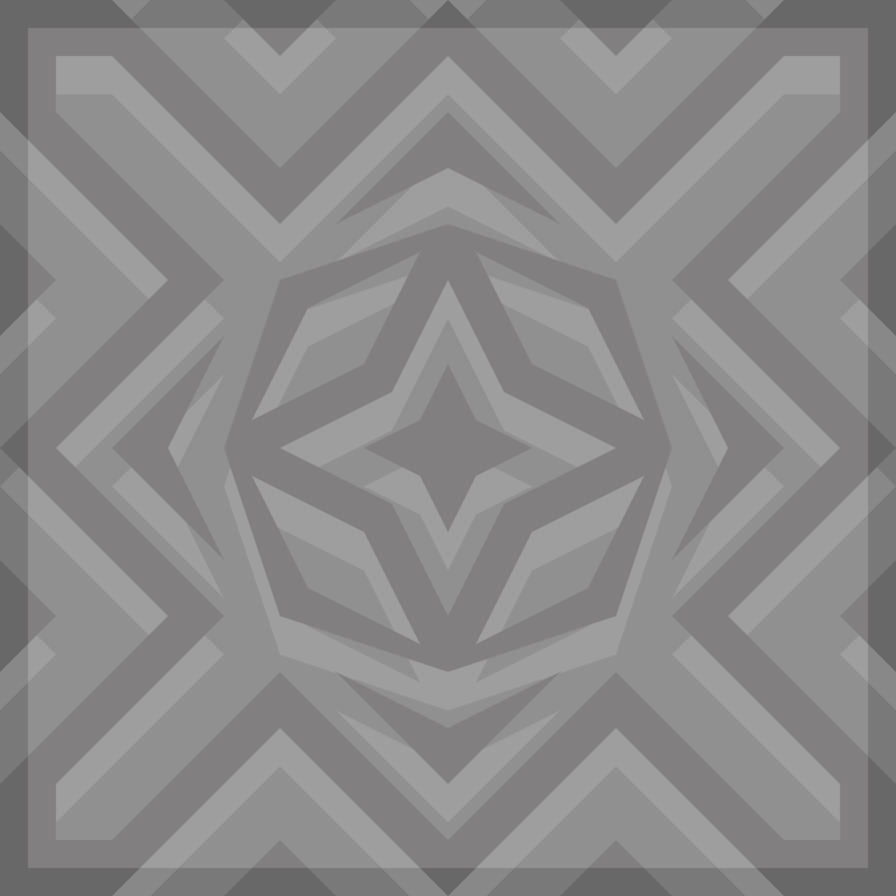
This pattern is drawn by a three.js fragment shader. Its source:

```glsl
varying vec2 vUv;

const float GRID = 32.0;
const float EDGE = 0.032;
const vec2 SHADOW_SHIFT = vec2(0.0, 0.043);

const vec3 INK = vec3(0.51, 0.498, 0.502);
const vec3 STONE = vec3(0.565);
const vec3 GLINT = vec3(0.62);
const vec3 RIM_INK = vec3(0.408);
const vec3 RIM_STONE = vec3(0.475);
const vec3 RIM_GLINT = vec3(0.535);

// Signed distance to the line dot(p, n) = offset, negative on the origin side
float halfPlane(vec2 p, vec2 n, float offset) {
  return (dot(p, n) - offset) / length(n);
}

// Fold all eight mirror sectors into one: x is the short side, y the long side
vec2 foldOctant(vec2 p) {
  p = abs(p);
  return vec2(min(p.x, p.y), max(p.x, p.y));
}

vec2 gridPoint(vec2 uv) {
  return foldOctant((fract(uv) - 0.5) * GRID);
}

float star(vec2 q, float radius) {
  return halfPlane(q, vec2(2.0, 1.0), radius);
}

// Octagon with a hollow star and four hollow petals, plus the solid inner star
float rosette(vec2 q) {
  float octagon = halfPlane(q, vec2(1.0, 3.0), 24.0);
  float petal = max(-star(q, 9.0), halfPlane(q, vec2(1.0, 2.0), 15.0));
  float shell = max(octagon, -min(star(q, 6.0), petal));
  return min(shell, star(q, 3.0));
}

float arrowhead(vec2 q) {
  return max(halfPlane(q, vec2(1.0), 12.0), -halfPlane(q, vec2(1.0, 2.0), 20.0));
}

// Zigzag band, edge triangles and the caps closing the diagonal arms
float zigzag(vec2 q) {
  float height = q.y - abs(q.x - 6.0);
  float outer = (height - 10.0) * 0.7071;
  float band = max(outer, (8.0 - height) * 0.7071);
  float triangle = (14.0 - height) * 0.7071;
  float cap = max(14.0 - q.y, outer);
  return min(min(band, triangle), cap);
}

float coverage(float d) {
  return 1.0 - smoothstep(-EDGE, EDGE, d);
}

float ornament(vec2 uv) {
  vec2 q = gridPoint(uv);
  return coverage(min(min(rosette(q), arrowhead(q)), zigzag(q)));
}

vec3 layer(vec3 stone, vec3 glint, vec3 ink, float lit, float inked) {
  return mix(mix(stone, glint, lit), ink, inked);
}

void main() {
  float inked = ornament(vUv);
  float lit = ornament(vUv + SHADOW_SHIFT);

  vec3 field = layer(STONE, GLINT, INK, lit, inked);
  vec3 rim = layer(RIM_STONE, RIM_GLINT, RIM_INK, lit, inked);

  // Darkened border, one grid unit wide
  float inside = coverage(gridPoint(vUv).y - 15.0);
  gl_FragColor = vec4(mix(rim, field, inside), 1.0);
}
```
